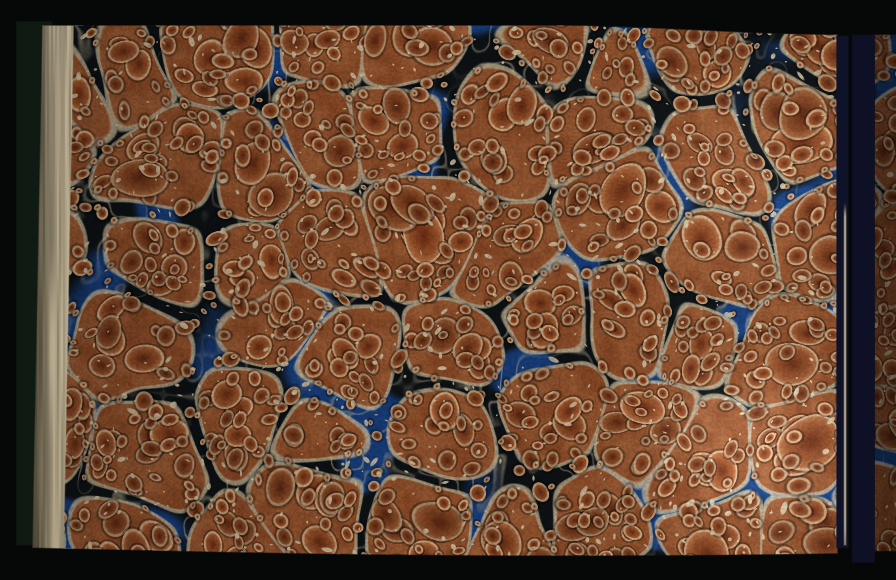
Write a WebGL 1 fragment shader that draws this texture.

```glsl
precision highp float;
uniform vec2 u_resolution;

#define CLUSTER_SIZE 0.165
#define CORNER_SHARPNESS 10.0
#define VEIN_MAX 0.0125
#define BIG_STONE 0.088
#define MEDIUM_STONE 0.056
#define SMALL_STONE 0.031
#define SPECK_CELL 0.023
#define SPECK_SHARE 0.4
#define GRAIN 0.20
#define GLARE 0.24

const vec3 INK = vec3(0.045, 0.06, 0.07);
const vec3 BLUE = vec3(0.08, 0.21, 0.42);
const vec3 CREAM = vec3(0.70, 0.65, 0.54);
const vec3 CORE = vec3(0.34, 0.145, 0.065);
const vec3 RUST = vec3(0.46, 0.24, 0.12);
const vec3 TAN = vec3(0.61, 0.40, 0.25);
const vec3 NAVY = vec3(0.06, 0.075, 0.16);

float hash(vec2 p) {
  return fract(sin(dot(p, vec2(127.1, 311.7))) * 43758.5453);
}

vec2 hash2(vec2 p) {
  return vec2(hash(p), hash(p + 57.3));
}

float noise(vec2 p) {
  vec2 i = floor(p), f = fract(p);
  f = f * f * (3.0 - 2.0 * f);
  return mix(mix(hash(i), hash(i + vec2(1, 0)), f.x),
             mix(hash(i + vec2(0, 1)), hash(i + vec2(1, 1)), f.x), f.y);
}

mat2 rotation(float a) {
  return mat2(cos(a), sin(a), -sin(a), cos(a));
}

// Distance into a rounded cluster; negative inside the veins
float clusterDepth(vec2 p) {
  vec2 q = p / CLUSTER_SIZE, cell = floor(q);
  float nearest = 9.0, total = 0.0;
  for (int j = -1; j <= 1; j++)
    for (int i = -1; i <= 1; i++) {
      vec2 c = cell + vec2(i, j);
      float d = length(c + 0.1 + 0.8 * hash2(c) - q);
      nearest = min(nearest, d);
      total += exp(-CORNER_SHARPNESS * d);
    }
  float others = total * exp(CORNER_SHARPNESS * nearest) - 1.0;
  float depth = -log(max(others, 0.0005)) / (2.0 * CORNER_SHARPNESS);
  float vein = mix(0.0005, VEIN_MAX, smoothstep(0.25, 0.75, noise(p * 6.5)));
  return depth * CLUSTER_SIZE - vein;
}

// Ringed drops, shrunk to stay within their cluster
vec3 addStones(vec3 col, vec2 p, float size, float share, float seed, float px) {
  vec2 cell = floor(p / size);
  for (int j = -1; j <= 1; j++)
    for (int i = -1; i <= 1; i++) {
      vec2 id = cell + vec2(i, j) + seed;
      vec2 centre = (cell + vec2(i, j) + 0.12 + 0.76 * hash2(id)) * size;
      vec2 q = rotation(6.28 * hash(id + 3.7)) * (p - centre);
      float d = length(q * vec2(0.92, 1.0 + 0.3 * hash(id + 8.1)));
      float r = size * mix(0.24, 0.54, hash(id + 5.9));
      if (hash(id + 1.3) > share || d > r + 2.0 * px) continue;
      r = min(r, max(clusterDepth(centre) + 0.002, size * 0.17));
      float t = clamp(d / r, 0.0, 1.0);
      vec3 stone = mix(CORE, RUST, smoothstep(0.0, 0.62, t));
      stone = mix(stone, TAN, 0.75 * smoothstep(0.55, 1.0, t));
      stone = mix(stone, CREAM, 0.55 * smoothstep(0.0035, 0.0008, abs(d - r + 0.0015)));
      stone *= 0.9 + 0.2 * hash(id + 2.2);
      col *= 1.0 - 0.3 * smoothstep(0.004, 0.0, abs(d - r - 0.002));
      col = mix(col, stone, smoothstep(0.6 * px, -0.6 * px, d - r));
    }
  return col;
}

vec3 addSpecks(vec3 col, vec2 p, float px) {
  vec2 cell = floor(p / SPECK_CELL);
  for (int j = -1; j <= 1; j++)
    for (int i = -1; i <= 1; i++) {
      vec2 id = cell + vec2(i, j) + 91.0;
      vec2 centre = (cell + vec2(i, j) + hash2(id)) * SPECK_CELL;
      vec2 q = rotation(6.28 * hash(id + 4.0)) * (p - centre);
      float h = hash(id + 6.0);
      float r = SPECK_CELL * mix(0.06, 0.22, h * h * h);
      float d = length(q * vec2(mix(0.4, 1.0, hash(id + 7.0)), 1.1)) - r;
      float shown = step(hash(id + 2.0), SPECK_SHARE);
      col = mix(col, CREAM, 0.9 * shown * smoothstep(0.6 * px, -0.6 * px, d));
    }
  return col;
}

vec3 marble(vec2 p, float px) {
  vec2 w = p + 0.028 * (vec2(noise(p * 9.0), noise(p * 9.0 + 40.0)) - 0.5);
  float depth = clusterDepth(w);
  // Inky veins with blue pools and pale threads
  vec3 vein = mix(INK, BLUE, smoothstep(0.5, 0.68, noise(w * 11.0 + 20.0)));
  float thread = abs(noise(w * vec2(34.0, 30.0)) - 0.5);
  vein = mix(vein, CREAM, 0.6 * smoothstep(0.09, 0.0, thread) * noise(w * 15.0 + 7.0));
  vec3 ground = mix(RUST, TAN, 0.5 * noise(w * 45.0));
  vec3 col = mix(vein, ground, smoothstep(-px, px, depth));
  col = mix(col, CREAM, 0.75 * smoothstep(0.004, 0.001, abs(depth + 0.001)));
  col = addStones(col, w, MEDIUM_STONE, 0.85, 11.0, px);
  col = addStones(col, w, BIG_STONE, 0.75, 37.0, px);
  col = addStones(col, w, SMALL_STONE, 0.42, 73.0, px);
  col = addSpecks(col, w, px);
  return col * (1.0 + GRAIN * (noise(p * 310.0) - 0.5));
}

float box(vec2 p, vec2 lo, vec2 hi, float px) {
  vec2 d = min(p - lo, hi - p);
  return smoothstep(-px, px, min(d.x, d.y));
}

void main() {
  float px = 1.0 / u_resolution.y;
  vec2 p = gl_FragCoord.xy * px;
  float top = 0.956 - 0.016 * smoothstep(0.95, 1.45, p.x);
  float bottom = 0.057 - 0.015 * sin(clamp(p.x, 0.0, 1.45) * 1.6);
  float left = 0.095 + 0.019 * p.y;
  // Dark table, cover board and stacked page edges
  vec3 col = vec3(0.025, 0.03, 0.032);
  col = mix(col, vec3(0.06, 0.10, 0.075), box(p, vec2(0.028, 0.06), vec2(0.09, 0.963), px));
  vec3 pages = mix(vec3(0.32, 0.29, 0.22), CREAM, smoothstep(0.055, 0.1, p.x));
  pages *= 0.72 + 0.4 * noise(vec2(p.x * 290.0, p.y * 5.0));
  col = mix(col, pages, box(p, vec2(left - 0.04, bottom), vec2(left + 0.03, top), px));
  // Lit marbled sheet and the sliver of the facing one
  float glow = exp(-38.0 * dot(p - vec2(1.30, 0.23), p - vec2(1.30, 0.23)))
             + 0.6 * exp(-30.0 * dot(p - vec2(1.29, 0.68), p - vec2(1.29, 0.68)));
  vec3 sheet = marble(p, px);
  vec3 lit = sheet * (0.9 + 0.14 * smoothstep(0.1, 0.7, p.x));
  lit += GLARE * glow * (0.35 + sheet) * vec3(0.85, 0.9, 0.95);
  col = mix(col, lit, box(p, vec2(left + 0.014, bottom), vec2(1.444, top), px));
  col = mix(col, sheet * 0.6, box(p, vec2(1.508, 0.05), vec2(1.6, 0.94), px));
  // Cloth hinges with a pale gap between
  col = mix(col, NAVY, box(p, vec2(1.442, 0.055), vec2(1.463, 0.938), px));
  col = mix(col, NAVY * 0.9, box(p, vec2(1.469, 0.03), vec2(1.508, 0.94), px));
  float gap = smoothstep(0.35, 0.6, noise(vec2(2.0, p.y * 7.0)));
  col = mix(col, CREAM, gap * box(p, vec2(1.455, 0.06), vec2(1.459, 0.78), px));
  gl_FragColor = vec4(col, 1.0);
}
```
